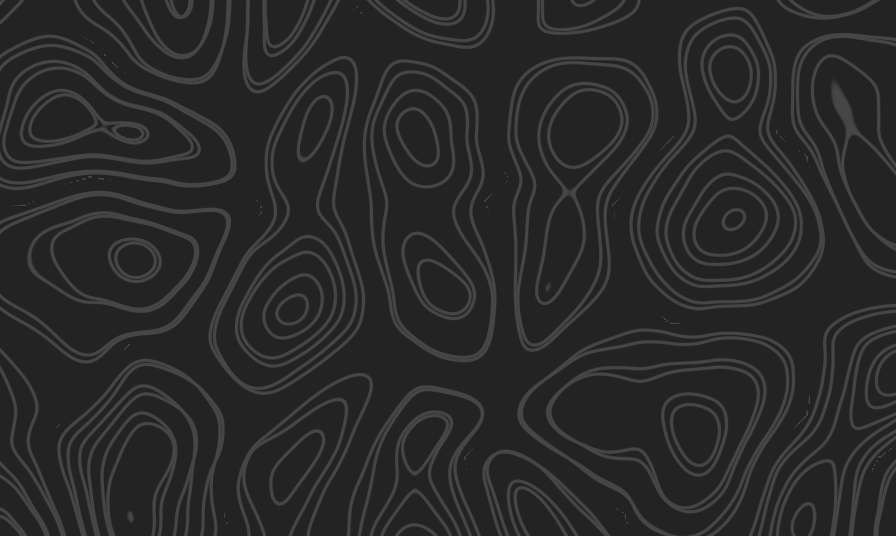
Reproduce this pattern procedurally as a Shadertoy shader.

```glsl
// Dark topographic map: bent hills with doubled, wandering contour lines.
// Pairs of warped cell sites form long hills; height is the smooth difference
// between the distances to foreign and own sites, and each level is drawn twice.

vec2 hash22(vec2 p) {
    vec3 q = fract(p.xyx * vec3(0.1031, 0.1030, 0.0973));
    q += dot(q, q.yzx + 33.33);
    return fract((q.xx + q.yz) * q.zy);
}

// Smooth two-channel value noise in -1..1
vec2 noise2(vec2 p) {
    vec2 i = floor(p), f = fract(p);
    f = f * f * f * (f * (f * 6.0 - 15.0) + 10.0);
    vec2 low = mix(hash22(i), hash22(i + vec2(1, 0)), f.x);
    vec2 high = mix(hash22(i + vec2(0, 1)), hash22(i + vec2(1, 1)), f.x);
    return mix(low, high, f.y) * 2.0 - 1.0;
}

// Rounded distance to the jittered site of a grid cell
float siteDistance(vec2 p, vec2 cell) {
    vec2 site = (cell + 0.15 + 0.7 * hash22(cell + 40.0)) * 0.28;
    return length(vec3(p - site, 0.035));
}

// Each block of 2 x 2 cells splits into two upright or two lying hills
vec2 hillId(vec2 cell) {
    vec2 block = floor(cell / 2.0);
    vec2 corner = cell - block * 2.0;
    bool upright = hash22(block + 17.0).x < 0.65;
    return block * 2.0 + (upright ? vec2(corner.x, 0) : vec2(0.5, corner.y + 0.25));
}

// Zero in the valleys, rising towards the ridge of each hill
float hillHeight(vec2 p) {
    vec2 home = floor(p / 0.28), ownId = home;
    float nearest = 9.0;
    for (int y = -1; y <= 1; y++)
    for (int x = -1; x <= 1; x++) {
        vec2 cell = home + vec2(x, y);
        float d = siteDistance(p, cell);
        if (d < nearest) {
            nearest = d;
            ownId = hillId(cell);
        }
    }

    // Exponential sums give smooth minima of both distances
    float own = 0.0, foreign = 0.0;
    for (int y = -2; y <= 2; y++)
    for (int x = -2; x <= 2; x++) {
        vec2 cell = home + vec2(x, y);
        float weight = exp(-32.0 * (siteDistance(p, cell) - nearest));
        if (distance(hillId(cell), ownId) < 0.1) own += weight;
        else foreign += weight;
    }
    return 0.5 * log(own / max(foreign, 1e-9)) / 32.0;
}

// Coverage of the contour lines of a height field, with even line width
float contours(float height) {
    float pixel = 1.0 / iResolution.y;
    float slope = length(vec2(dFdx(height), dFdy(height))) / pixel;
    float t = (height - 0.022) / 0.036;
    float level = max(floor(t + 0.5), 0.0);
    float dist = abs(t - level) * 0.036 / max(slope, 0.22);
    return 1.0 - smoothstep(0.0030 - 0.8 * pixel, 0.0030 + 0.8 * pixel, dist);
}

void mainImage(out vec4 fragColor, in vec2 fragCoord) {
    vec2 uv = fragCoord / iResolution.y;

    // Broad bends, wiggles and a slight tremor
    vec2 p = uv + 0.08 * noise2(uv * 2.4 + 7.0);
    p += 0.017 * noise2(uv * 7.0 + 31.0) + 0.004 * noise2(uv * 14.0 + 91.0);
    float height = hillHeight(p + 3.0);
    height *= 1.0 + 0.2 * noise2(uv * 4.5 + 53.0).x;

    // The second line drifts away from the first and back
    float drift = 0.007 + 0.011 * noise2(uv * 5.0 + 71.0).y;
    float line = max(contours(height), contours(height - drift));

    vec3 ground = vec3(0.137);
    vec3 ink = vec3(0.275);
    fragColor = vec4(mix(ground, ink, line), 1.0);
}
```
